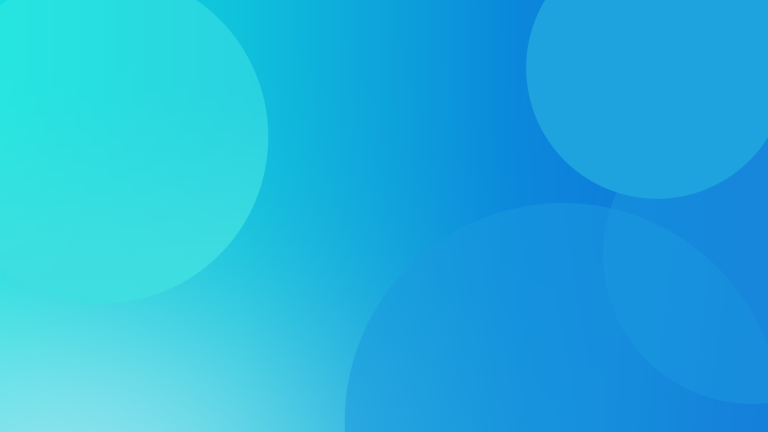
This background is drawn by a Shadertoy shader. Its source:

```glsl
// Soft aqua-to-blue backdrop with four large translucent discs.
// A horizontal colour ramp carries a pale glow in the lower left corner;
// each disc is a smooth-edged circle blended over it.

const vec3 AQUA  = vec3(0.09, 0.87, 0.87);
const vec3 CYAN  = vec3(0.06, 0.76, 0.86);
const vec3 AZURE = vec3(0.04, 0.53, 0.86);
const vec3 ROYAL = vec3(0.07, 0.46, 0.85);
const vec3 PALE  = vec3(0.66, 0.90, 0.94);
const vec3 SKY   = vec3(0.12, 0.64, 0.87);
const vec3 VEIL  = vec3(0.10, 0.60, 0.87);

// Coverage of a disc, smoothed over about one pixel
float disc(vec2 p, vec2 center, float radius, float pixel) {
    return 1.0 - smoothstep(-pixel, pixel, length(p - center) - radius);
}

// Elliptical gaussian falloff
float glow(vec2 p, vec2 center, vec2 spread) {
    vec2 d = (p - center) / spread;
    return exp(-dot(d, d));
}

// Left-to-right ramp through four colours
vec3 ramp(float x) {
    vec3 color = mix(AQUA, CYAN, clamp(x / 0.55, 0.0, 1.0));
    color = mix(color, AZURE, clamp((x - 0.55) / 0.65, 0.0, 1.0));
    return mix(color, ROYAL, clamp((x - 1.2) / 0.5, 0.0, 1.0));
}

// Aqua disc fill: cooler to the right, softer towards the bottom
vec3 aquaFill(vec2 p) {
    vec3 color = mix(vec3(0.15, 0.90, 0.88), vec3(0.16, 0.82, 0.88), clamp(p.x / 0.62, 0.0, 1.0));
    return mix(color, vec3(0.26, 0.87, 0.88), 0.9 * smoothstep(0.85, 0.28, p.y));
}

void mainImage(out vec4 fragColor, in vec2 fragCoord) {
    // Canvas height is one unit; x is scaled to a 16:9 layout
    vec2 p = fragCoord / iResolution.xy * vec2(16.0 / 9.0, 1.0);
    float pixel = 0.75 / iResolution.y;

    // Backdrop
    vec3 color = ramp(p.x);
    color = mix(color, PALE, 0.8 * glow(p, vec2(0.15, -0.1), vec2(0.69, 0.424)));

    // Lower discs, the broad one fading towards its right corner
    float fade = mix(0.55, 0.3, smoothstep(1.3, 1.78, p.x - 0.3 * p.y));
    color = mix(color, VEIL, fade * disc(p, vec2(1.303, 0.025), 0.505, pixel));
    color = mix(color, VEIL, 0.5 * disc(p, vec2(1.741, 0.410), 0.345, pixel));

    // Upper discs
    color = mix(color, SKY, disc(p, vec2(1.521, 0.843), 0.303, pixel));
    color = mix(color, aquaFill(p), disc(p, vec2(0.236, 0.683), 0.385, pixel));

    fragColor = vec4(color, 1.0);
}
```
